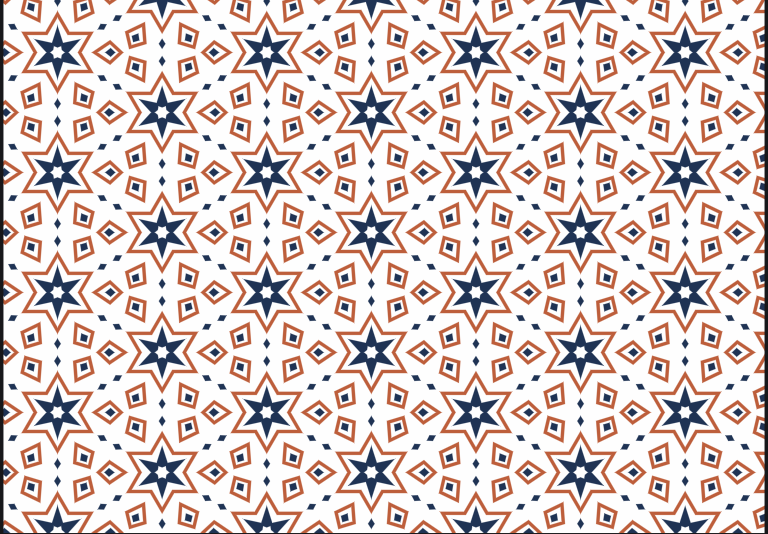
A Shadertoy shader for this pattern:

```glsl
// Layout, as fractions of the canvas height
const float SPACING = 0.2247;             // distance between stars in a column
const float COLUMN_STEP = 0.1959;         // distance between columns
const vec2 FIRST_STAR = vec2(0.1077, 0.0030);

// Shape sizes, in units of the star spacing
const vec2 OUTLINE_STAR = vec2(0.346, 0.1998);  // tip radius, notch radius
const vec2 SOLID_STAR = vec2(0.223, 0.092);
const vec2 CORE_STAR = vec2(0.060, 0.041);
const float LINE_WIDTH = 0.028;
const vec4 KITE = vec4(0.283, 0.436, 0.547, 0.104);  // near, middle, far, half width
const vec4 SEED = vec4(0.394, 0.440, 0.479, 0.037);
const vec4 CHIP = vec4(0.384, 0.428, 0.471, 0.028);

// Dark frame: side width over canvas width, bottom height over canvas height
const float FRAME_SIDE = 0.0045;
const float FRAME_BOTTOM = 0.0018;

const vec3 PAPER = vec3(0.995);
const vec3 COPPER = vec3(0.74, 0.37, 0.23);
const vec3 NAVY = vec3(0.12, 0.20, 0.33);
const vec3 FRAME = vec3(0.09, 0.09, 0.10);

const float ROOT3 = 1.7320508;
const vec2 TIP_AXIS = vec2(0.5 * ROOT3, 0.5);

// Signed distance to the line from a to b, positive on its right
float edge(vec2 p, vec2 a, vec2 b) {
    vec2 d = b - a;
    return dot(p - a, normalize(vec2(d.y, -d.x)));
}

// Kite along the x axis, for p.y >= 0
float kite(vec2 p, vec4 k) {
    vec2 side = vec2(k.y, k.w);
    return max(edge(p, vec2(k.z, 0.0), side), edge(p, side, vec2(k.x, 0.0)));
}

// Six-pointed star in the folded sector, tips on TIP_AXIS
float star(vec2 p, vec2 radii) {
    return edge(p, vec2(radii.y, 0.0), radii.x * TIP_AXIS);
}

// Keeps a band just inside the boundary
float outline(float d) {
    return max(d, -d - LINE_WIDTH);
}

// Offset from the nearest star of the staggered lattice
vec2 nearestStar(vec2 p) {
    vec2 cell = vec2(ROOT3, 1.0);
    vec2 a = mod(p + 0.5 * cell, cell) - 0.5 * cell;
    vec2 b = mod(p, cell) - 0.5 * cell;
    return dot(a, a) < dot(b, b) ? a : b;
}

// Mirrors the plane into the 30 degree sector between x axis and TIP_AXIS
vec2 foldSector(vec2 p) {
    vec2 normal = vec2(-TIP_AXIS.y, TIP_AXIS.x);
    p = abs(p);
    p -= 2.0 * max(dot(p, normal), 0.0) * normal;
    return vec2(p.x, abs(p.y));
}

void mainImage(out vec4 fragColor, in vec2 fragCoord) {
    vec2 uv = fragCoord / iResolution.xy;
    vec2 p = fragCoord / iResolution.y - FIRST_STAR;
    p /= vec2(COLUMN_STEP / (0.5 * ROOT3), SPACING);
    float pixel = 1.0 / (iResolution.y * SPACING);

    vec2 q = foldSector(nearestStar(p));
    vec2 alongTip = vec2(dot(q, TIP_AXIS), q.x * TIP_AXIS.y - q.y * TIP_AXIS.x);

    // Copper outlines
    float copper = min(outline(star(q, OUTLINE_STAR)), outline(kite(q, KITE)));

    // Navy star with an open core, kite seeds and chips between stars
    float core = edge(q, vec2(CORE_STAR.x, 0.0), CORE_STAR.y * TIP_AXIS);
    float navy = max(star(q, SOLID_STAR), -core);
    navy = min(navy, min(kite(q, SEED), kite(alongTip, CHIP)));

    vec3 color = mix(PAPER, COPPER, smoothstep(0.75, -0.75, copper / pixel));
    color = mix(color, NAVY, smoothstep(0.75, -0.75, navy / pixel));

    // Frame on the sides and bottom
    float side = (min(uv.x, 1.0 - uv.x) - FRAME_SIDE) * iResolution.x;
    float bottom = (uv.y - FRAME_BOTTOM) * iResolution.y;
    color = mix(color, FRAME, clamp(0.5 - min(side, bottom), 0.0, 1.0));

    fragColor = vec4(color, 1.0);
}
```
